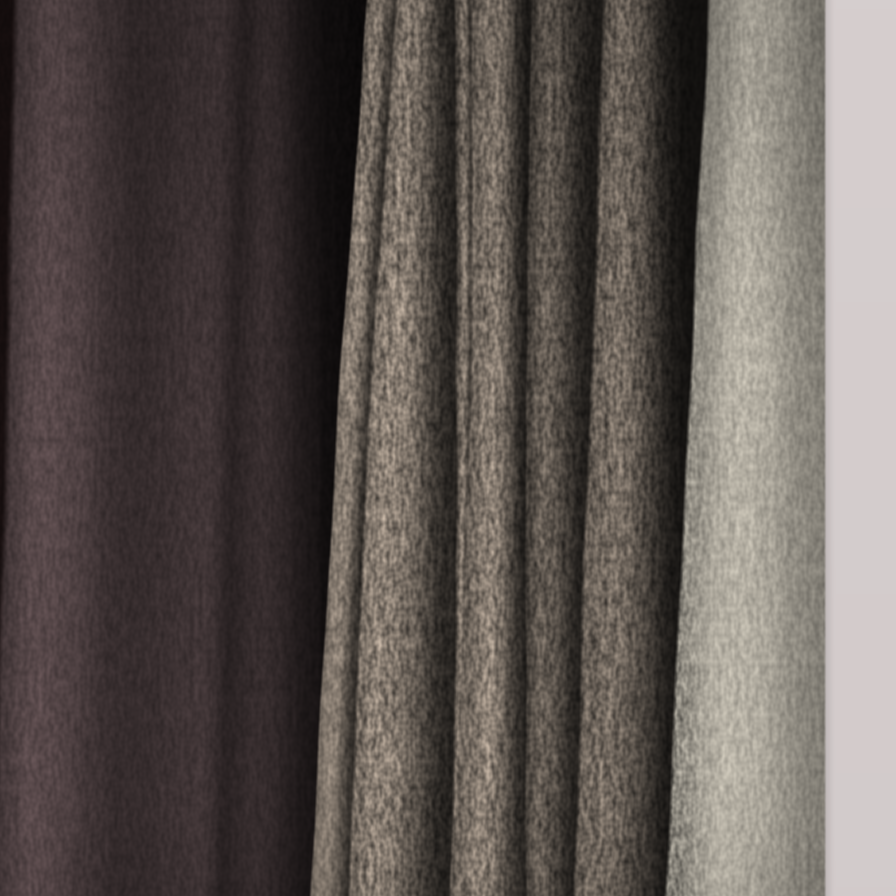
Write a WebGL 1 fragment shader that draws this texture.

```glsl
precision highp float;

uniform vec2 u_resolution;

const vec3 PLUM = vec3(1.13, 0.93, 0.95);
const vec3 TAUPE = vec3(1.08, 0.99, 0.90);
const vec3 LINEN = vec3(1.03, 1.00, 0.93);
const vec3 WALL = vec3(0.83, 0.80, 0.80);
const vec3 SHADOW = vec3(0.085, 0.055, 0.055);
const float WALL_EDGE = 0.921;
const float EDGE_SOFTNESS = 0.0020;
const float EDGE_WOBBLE = 0.003;
const float PLUM_GRAIN = 0.75;
const float TAUPE_GRAIN = 1.75;
const float LINEN_GRAIN = 0.62;
const vec2 THREAD_SCALE = vec2(190.0, 62.0);
const vec2 SLUB_SCALE = vec2(120.0, 16.0);
const vec2 WEAVE_SCALE = vec2(230.0, 170.0);

vec2 hashGradient(vec2 p) {
    float angle = 6.2832 * fract(sin(dot(p, vec2(127.1, 311.7))) * 43758.5);
    return vec2(cos(angle), sin(angle));
}

float gradientNoise(vec2 p) {
    vec2 i = floor(p);
    vec2 f = p - i;
    vec2 u = f * f * f * (f * (f * 6.0 - 15.0) + 10.0);
    vec2 e = vec2(0.0, 1.0);
    float a = dot(hashGradient(i), f);
    float b = dot(hashGradient(i + e.yx), f - e.yx);
    float c = dot(hashGradient(i + e.xy), f - e.xy);
    float d = dot(hashGradient(i + e.yy), f - e.yy);
    return mix(mix(a, b, u.x), mix(c, d, u.x), u.y);
}

// Parabola through its top, middle and bottom positions
float seam(vec3 s, float drop) {
    return s.x * (1.0 - drop) * (1.0 - 2.0 * drop)
         + s.y * 4.0 * drop * (1.0 - drop)
         + s.z * drop * (2.0 * drop - 1.0);
}

// tone: left rim, crest, right shade, crest position across the fold
void drape(inout vec3 color, vec2 p, vec3 left, vec3 right,
           vec4 tone, vec3 tint, float softness) {
    float drop = 1.0 - p.y;
    float wobble = EDGE_WOBBLE * gradientNoise(vec2(left.x * 91.0, p.y * 6.0));
    float l = seam(left, drop) + wobble;
    float across = (p.x - l) / max(seam(right, drop) - l, 0.004);
    float shade = mix(tone.x, tone.y, smoothstep(0.0, tone.w, across));
    shade = mix(shade, tone.z, smoothstep(tone.w, 1.0, across));
    float cover = smoothstep(-softness, softness, p.x - l);
    color = mix(color, shade * tint, cover);
}

void main() {
    vec2 p = gl_FragCoord.xy / u_resolution;
    float soft = EDGE_SOFTNESS;
    vec3 color = SHADOW;

    // Plum curtain
    drape(color, p, vec3(0.016, 0.007, -0.008), vec3(0.162, 0.153, 0.141),
          vec4(0.23, 0.30, 0.175, 0.26), PLUM, 0.005);
    drape(color, p, vec3(0.160, 0.151, 0.139), vec3(0.280, 0.266, 0.256),
          vec4(0.175, 0.215, 0.135, 0.70), PLUM, 0.005);
    drape(color, p, vec3(0.276, 0.262, 0.252), vec3(0.350, 0.358, 0.352),
          vec4(0.15, 0.185, 0.085, 0.30), PLUM, 0.004);
    drape(color, p, vec3(0.343, 0.352, 0.347), vec3(0.402, 0.380, 0.370),
          vec4(0.085, 0.058, 0.045, 0.4), PLUM, 0.006);

    // Taupe curtain
    drape(color, p, vec3(0.410, 0.375, 0.346), vec3(0.447, 0.412, 0.391),
          vec4(0.42, 0.50, 0.17, 0.30), TAUPE, soft);
    drape(color, p, vec3(0.443, 0.411, 0.390), vec3(0.510, 0.512, 0.505),
          vec4(0.42, 0.51, 0.13, 0.20), TAUPE, soft * 1.3);
    drape(color, p, vec3(0.507, 0.510, 0.504), vec3(0.528, 0.526, 0.510),
          vec4(0.28, 0.45, 0.14, 0.45), TAUPE, soft);
    drape(color, p, vec3(0.525, 0.523, 0.502), vec3(0.592, 0.590, 0.594),
          vec4(0.37, 0.475, 0.11, 0.38), TAUPE, soft * 1.3);
    drape(color, p, vec3(0.594, 0.587, 0.588), vec3(0.666, 0.657, 0.643),
          vec4(0.24, 0.36, 0.115, 0.26), TAUPE, soft);
    drape(color, p, vec3(0.675, 0.657, 0.641), vec3(0.757, 0.762, 0.750),
          vec4(0.37, 0.42, 0.09, 0.24), TAUPE, soft * 1.6);
    drape(color, p, vec3(0.752, 0.758, 0.748), vec3(0.792, 0.768, 0.750),
          vec4(0.10, 0.075, 0.07, 0.3), TAUPE, 0.005);

    // Pale front fold
    drape(color, p, vec3(0.791, 0.767, 0.743), vec3(0.922, 0.922, 0.922),
          vec4(0.53, 0.675, 0.48, 0.38), LINEN, soft * 1.4);

    // Woven threads, slubs and broad vertical streaks
    float thread = gradientNoise(p * THREAD_SCALE);
    float slub = gradientNoise(p * SLUB_SCALE + 17.0);
    float weave = gradientNoise(p * WEAVE_SCALE + 41.0);
    float streak = gradientNoise(p * vec2(38.0, 2.0) + 7.0);
    float grain = 0.27 * thread + 0.12 * slub + 0.20 * weave + 0.08 * streak;
    float strength = mix(PLUM_GRAIN, TAUPE_GRAIN, smoothstep(0.34, 0.42, p.x));
    strength = mix(strength, LINEN_GRAIN, smoothstep(0.74, 0.80, p.x));
    color *= 1.0 + grain * strength;

    // Dimmer at the top, with a slight fade toward the hem
    color *= mix(1.03, 0.90, smoothstep(0.55, 1.0, p.y));
    color *= mix(0.94, 1.0, smoothstep(0.0, 0.12, p.y));

    // Wall and its narrow contact shadow
    vec3 wall = WALL * (1.0 + 0.015 * (p.y - 0.5));
    wall *= mix(0.92, 1.0, smoothstep(WALL_EDGE, WALL_EDGE + 0.012, p.x));
    color = mix(color, wall, smoothstep(-soft, soft, p.x - WALL_EDGE));

    gl_FragColor = vec4(clamp(color, 0.0, 1.0), 1.0);
}
```
